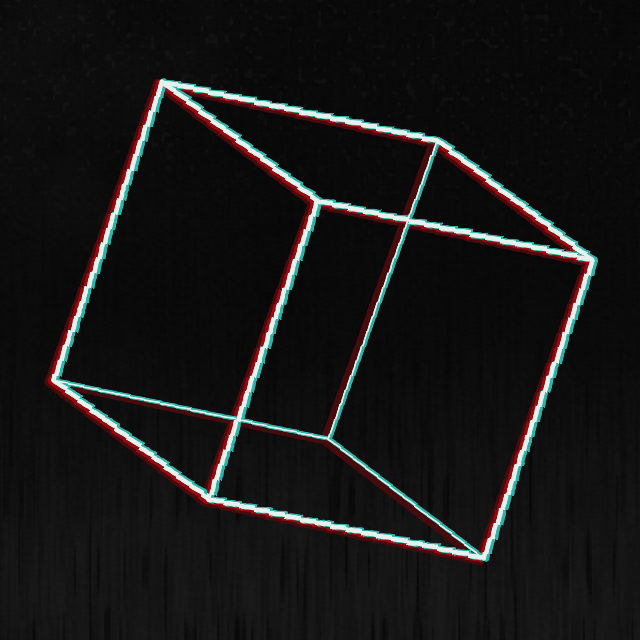
This background is drawn by a three.js fragment shader. Its source:

```glsl
varying vec2 vUv;

float hash(vec2 p) {
  return fract(sin(dot(p, vec2(127.1, 311.7))) * 43758.5453);
}

float noise(vec2 p) {
  vec2 cell = floor(p);
  vec2 f = fract(p);
  f = f * f * (3.0 - 2.0 * f);
  return mix(mix(hash(cell), hash(cell + vec2(1.0, 0.0)), f.x),
             mix(hash(cell + vec2(0.0, 1.0)), hash(cell + vec2(1.0)), f.x), f.y);
}

float fbm(vec2 p) {
  float sum = 0.0;
  float amp = 0.5;
  for (int i = 0; i < 5; i++) {
    sum += amp * noise(p);
    p = p * 2.1 + 3.7;
    amp *= 0.5;
  }
  return sum;
}

// Distance to a segment drawn as a chain of slightly tilted dashes
float roughSegment(vec2 p, vec2 start, vec2 dir, float roughness) {
  float len = length(dir);
  float h = clamp(dot(p - start, dir) / (len * len), 0.0, 1.0);
  vec2 normal = vec2(-dir.y, dir.x) / len;
  float t = h * len * 41.0;
  float wobble = 0.0026 * (fract(t) - 0.5)
               + 0.0014 * (hash(vec2(floor(t), start.x * 9.0)) - 0.5)
               + 0.0012 * (noise(vec2(t * 6.0, start.y * 50.0)) - 0.5);
  return length(p - start - dir * h - normal * wobble * roughness);
}

// Signed distances of one edge: x dark red, y red, z cyan, w white
vec4 edgeLayers(vec2 p, vec2 start, vec2 dir, bool hidden) {
  if (hidden) {
    return vec4(
      roughSegment(p + vec2(0.0085, 0.003), start, dir, 0.2) - 0.0052,
      1.0,
      roughSegment(p - vec2(0.001, 0.0), start, dir, 0.3) - 0.0034,
      roughSegment(p + vec2(0.0012, 0.0), start, dir, 0.5) - 0.0013);
  }
  return vec4(
    roughSegment(p + vec2(0.0065, 0.003), start, dir, 0.4) - 0.0078,
    roughSegment(p + vec2(0.0045, 0.002), start, dir, 0.8) - 0.0046,
    roughSegment(p - vec2(0.0035, 0.0), start, dir, 1.2) - 0.0052,
    roughSegment(p, start, dir, 1.0) - 0.0036);
}

float coverage(float d) {
  return 1.0 - smoothstep(-0.0008, 0.0008, d);
}

// Near-black wall with blotches above and vertical scratches below
vec3 wall(vec2 p) {
  float low = 1.0 - smoothstep(0.0, 0.6, p.y);
  float corner = 1.0 - smoothstep(0.0, 0.6, distance(p, vec2(0.0, 0.95)));
  float blotch = fbm(p * 9.0);
  float grain = noise(p * 240.0) - 0.5;
  float streak = noise(p * vec2(210.0, 14.0));
  float scratch = smoothstep(0.68, 0.9, noise(p * vec2(170.0, 9.0) + 31.0));
  float shade = 0.036 + 0.05 * low + 0.035 * corner * blotch;
  shade += 0.012 * (blotch - 0.5) + 0.012 * grain;
  shade += (0.006 + 0.025 * low) * (streak - 0.5);
  shade -= 0.035 * low * scratch;
  float speck = smoothstep(0.76, 0.9, noise(p * vec2(130.0, 110.0) + 7.0));
  shade += 0.025 * speck * smoothstep(0.5, 0.9, p.y);
  return vec3(max(shade, 0.012));
}

void main() {
  vec2 p = vUv;
  vec2 corner = vec2(0.254, 0.872);
  vec2 across = vec2(0.430, -0.092);
  vec2 depth = vec2(0.242, -0.186);
  vec2 down = vec2(-0.170, -0.466);

  // Four parallel edges along each axis of the box
  vec4 d = vec4(1.0);
  for (int i = 0; i < 4; i++) {
    float s = mod(float(i), 2.0);
    float t = floor(float(i) / 2.0);
    d = min(d, edgeLayers(p, corner + s * depth + t * down, across, i == 2));
    d = min(d, edgeLayers(p, corner + s * across + t * down, depth, i == 3));
    d = min(d, edgeLayers(p, corner + s * across + t * depth, down, i == 1));
  }

  // Split colour layers from back to front
  vec3 color = wall(p);
  color = mix(color, vec3(0.28, 0.04, 0.05), coverage(d.x));
  color = mix(color, vec3(0.60, 0.03, 0.05), coverage(d.y));
  color = mix(color, vec3(0.17, 0.71, 0.66), coverage(d.z));
  color = mix(color, vec3(0.90, 0.94, 0.93), coverage(d.w));
  gl_FragColor = vec4(color, 1.0);
}
```
